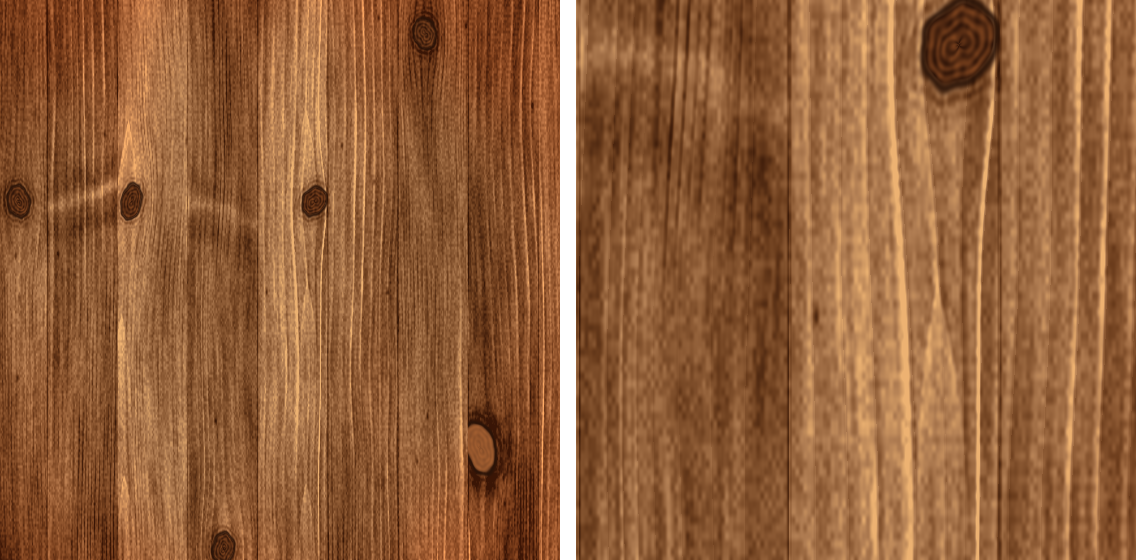
Left: the whole. Right: its middle third, enlarged.
Write a three.js fragment shader that draws this texture.

```glsl
// Stained pine planks with vertical grain, knots and pale pointed flames.
#define PLANK_WIDTH 0.1253
#define PLANK_SHIFT 0.041
#define BASE_TONE 0.63
#define PALE_LINES 62.0
#define DARK_LINES 140.0
#define FIBER_CONTRAST 0.3
#define SPECKLE_CONTRAST 0.3
#define BLOTCH_CONTRAST 0.42
#define KNOT_RADIUS vec2(0.020, 0.028)
#define VIGNETTE 0.6

varying vec2 vUv;

float hash(vec2 p) {
  return fract(sin(dot(p, vec2(127.1, 311.7))) * 43758.5);
}

float noise(vec2 p) {
  vec2 i = floor(p), f = fract(p);
  f = f * f * (3.0 - 2.0 * f);
  vec2 e = vec2(0.0, 1.0);
  return mix(mix(hash(i), hash(i + e.yx), f.x),
             mix(hash(i + e.xy), hash(i + e.yy), f.x), f.y);
}

float bell(float x) { return exp(-x * x); }

// Maps tone 0..1 from dark stain to pale sapwood.
vec3 woodColor(float tone) {
  float t = clamp(tone, -0.1, 1.1) * 4.0;
  vec3 c = mix(vec3(0.27, 0.13, 0.05), vec3(0.42, 0.24, 0.115), min(t, 1.0));
  c = mix(c, vec3(0.55, 0.355, 0.21), clamp(t - 1.0, 0.0, 1.0));
  c = mix(c, vec3(0.69, 0.49, 0.33), clamp(t - 2.0, 0.0, 1.0));
  return mix(c, vec3(0.86, 0.64, 0.42), max(t - 3.0, 0.0));
}

// Knot of a plank: centre in xy, relative size in z (0 for none).
vec3 plankKnot(float plank, float odd) {
  float x = (plank + 0.5 + 0.33 * sin(0.28 + 5.13 * plank)) * PLANK_WIDTH - PLANK_SHIFT;
  float y = mix(0.64 + 0.3 * step(5.0, plank), 0.02 + 0.045 * (plank - 3.0), odd);
  float size = mix(step(plank, 7.0), step(2.5, mod(plank, 4.0)) * (0.6 + 0.13 * plank), odd);
  return vec3(x, y, size);
}

// Pale pointed arches stacked along the knot's column: fill in x, fading light in y.
vec2 flames(vec2 d, float plank) {
  vec2 sum = vec2(0.0);
  for (int j = 0; j < 3; j++) {
    float n = float(j);
    float tip = 0.19 - 0.36 * n + 0.1 * (hash(vec2(n, plank)) - 0.5);
    float below = max(tip - d.y, 0.0);
    float inset = 0.021 * (1.0 - exp(-below / 0.08)) - abs(d.x);
    float fill = smoothstep(0.0, 0.003, inset);
    float fade = exp(-below / 0.11);
    sum += fill * vec2(fade, 0.75 * fade + 0.45 * bell(inset / 0.004) * sqrt(fade));
  }
  return sum;
}

void main() {
  vec2 p = vUv;
  float across = (p.x + PLANK_SHIFT) / PLANK_WIDTH;
  float plank = floor(across);
  float local = fract(across);
  float odd = mod(plank, 2.0);
  vec3 knot = plankKnot(plank, odd);
  vec2 d = p - knot.xy;

  // Grain coordinate, wavering and parting around the knot
  float bulge = min(knot.z, 1.0) * exp(-dot(d * d, vec2(700.0, 110.0)));
  float wobble = 0.016 * noise(vec2(plank * 7.0, p.y * 2.6))
               + 0.006 * noise(vec2(p.x * 20.0, p.y * 6.0));
  float grain = knot.x + d.x * (1.0 - 0.75 * bulge) + wobble;

  // Plank tone, blotches, long fibers and fine speckle
  float tone = BASE_TONE + 0.05 * (1.0 - 2.0 * odd) + 0.12 * (hash(vec2(plank, 4.0)) - 0.5);
  tone += BLOTCH_CONTRAST * (noise(vec2(grain * 17.0 + plank * 5.3, p.y * 2.2)) - 0.5);
  tone += 0.2 * (noise(vec2(grain * 45.0, p.y * 8.0)) - 0.5);
  tone += FIBER_CONTRAST * (noise(vec2(grain * 290.0, p.y * 14.0)) - 0.5);
  tone += SPECKLE_CONTRAST * (noise(p * vec2(430.0, 210.0)) - 0.5);

  // Thin pale ring lines: a slow shade, a bright crest, a sharp drop
  vec2 flame = flames(d + vec2(wobble, 0.0), plank)
             * (1.0 - odd) * step(1.0, plank) * step(plank, 5.0);
  float bias = 0.28 * odd * step(2.5, plank) + 0.2 * step(3.5, plank) * step(plank, 4.5);
  float zone = smoothstep(0.42, 0.75, bias + noise(vec2(grain * 9.0 + plank * 3.1, p.y * 1.1)));
  float ring = grain * PALE_LINES + 1.6 * noise(vec2(grain * 25.0, plank));
  float phase = fract(ring);
  float crest = smoothstep(0.62, 0.86, phase) * (1.0 - smoothstep(0.88, 0.98, phase));
  float strength = hash(vec2(floor(ring), plank));
  float shade = (1.0 - smoothstep(0.0, 0.6, phase)) * 0.12;
  float along = 0.5 + 0.7 * noise(vec2(floor(ring) * 3.7, p.y * 4.0));
  tone += (0.62 * crest * (0.15 + 0.85 * strength * strength) * along - shade)
        * zone * (1.0 - min(flame.x, 1.0));

  // Hair-thin dark lines, broken along their length
  phase = fract(grain * DARK_LINES + 2.0 * noise(vec2(grain * 40.0, plank + 9.0)));
  float dark = smoothstep(0.4, 0.68, phase) * (1.0 - smoothstep(0.72, 0.95, phase));
  float broken = smoothstep(0.15, 0.75, noise(vec2(grain * 70.0, p.y * 9.0 + plank)));
  tone -= dark * broken * (1.0 - zone) * (0.2 + 0.14 * odd);

  // Flames and the slanted curl crossing the neighbouring planks
  tone += 0.38 * flame.y;
  float slant = p.y - 0.68 + 0.36 * abs(p.x - 0.234) + 0.02 * (noise(p * 24.0) - 0.5);
  float curl = 0.38 * bell(slant / 0.01) - 0.36 * bell((slant + 0.045) / 0.028)
             - 0.26 * bell((slant - 0.036) / 0.022);
  tone += curl * odd * step(plank, 3.5) * exp(-5.0 * abs(p.x - 0.234));

  // Small scattered pits
  vec2 cell = floor(p * 14.0);
  vec2 pit = fract(p * 14.0) - 0.3 - 0.4 * vec2(hash(cell), hash(cell + 31.0));
  tone -= 0.5 * step(0.93, hash(cell + 57.0)) * exp(-dot(pit * pit, vec2(900.0, 150.0)));

  // Seams and darkened borders
  float seam = min(local, 1.0 - local) * PLANK_WIDTH;
  tone -= 0.3 * (1.0 - smoothstep(0.0004, 0.002, seam));
  vec2 off = p - vec2(0.45, 0.48);
  float border = dot(off, off);
  tone -= VIGNETTE * border;

  // Knot: ringed halo, thin dark rim and reddish core
  vec2 q = d / (max(knot.z, 0.001) * KNOT_RADIUS);
  q.x += 0.25 * q.y * (odd - 0.4);
  float r = length(q) + 0.12 * sin(2.0 * atan(q.y, q.x + 0.0001) + plank)
          + 0.16 * (noise(q * 2.6 + plank) - 0.5);
  float halo = 1.0 - smoothstep(1.1, 2.0, r);
  tone -= halo * (0.2 + 0.12 * sin(r * 19.0 + 3.0 * noise(q * 1.5)));
  tone -= 0.5 * step(6.5, plank) * odd * (1.0 - smoothstep(1.0, 2.6, r)) * noise(q * 1.8 + 5.0);
  float warmth = smoothstep(0.05, 0.42, border + 0.2 * (noise(p * vec2(9.0, 3.0)) - 0.5));
  vec3 color = woodColor(tone) * mix(vec3(1.0, 1.0, 0.98), vec3(1.12, 0.95, 0.82), warmth);
  float coreRings = 0.45 + 0.25 * sin(r * 26.0) + 0.7 * (noise(q * 6.0) - 0.5);
  vec3 core = mix(vec3(0.22, 0.10, 0.04), vec3(0.47, 0.25, 0.11), coreRings);
  core = mix(core, vec3(0.72, 0.43, 0.23), 0.65 * step(6.5, plank));
  color = mix(color, core, 1.0 - smoothstep(0.88, 1.0, r));
  color = mix(color, vec3(0.15, 0.07, 0.03), 0.8 * bell((r - 1.0) / 0.1));

  gl_FragColor = vec4(color, 1.0);
}
```
